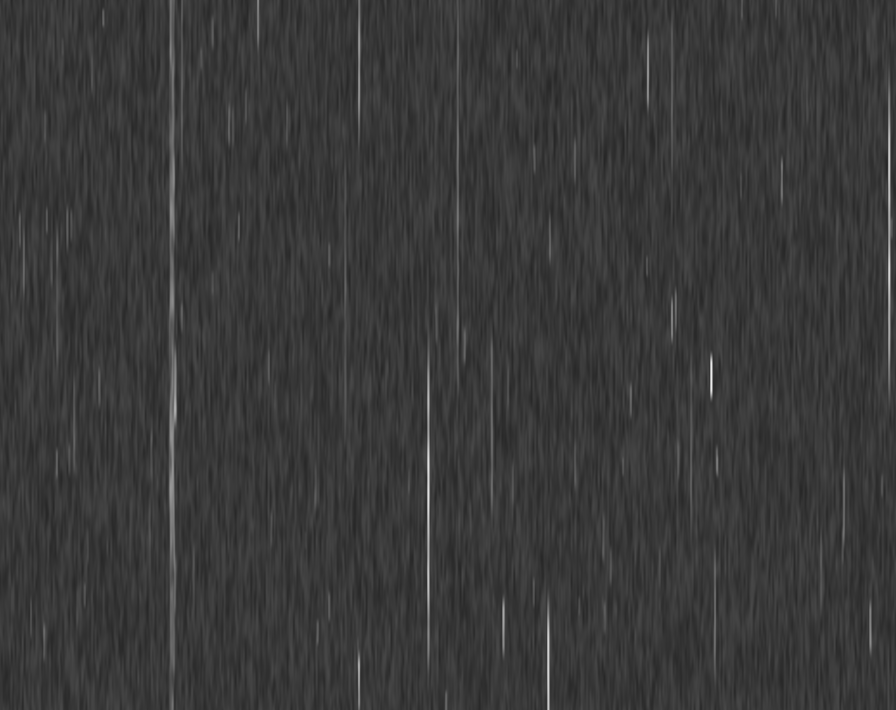
This texture is drawn by a WebGL 1 fragment shader. Its source:

```glsl
precision highp float;
// Dark brushed metal: fine vertical grain crossed by thin bright scratches.
// The grain is column noise stretched along y; scratches are tapered lines
// scattered by hashes, plus one broad worn band near the left.

uniform vec2 u_resolution;

float hash(vec2 p) {
    vec3 q = fract(vec3(p.xyx) * 0.1031);
    q += dot(q, q.yzx + 33.33);
    return fract((q.x + q.y) * q.z);
}

// Smooth noise along one column, with its own vertical offset
float columnNoise(float column, float y) {
    y += hash(vec2(column, 7.0)) * 50.0;
    float cell = floor(y);
    float f = smoothstep(0.0, 1.0, y - cell);
    return mix(hash(vec2(column, cell)), hash(vec2(column, cell + 1.0)), f);
}

// Grain blended between neighbouring columns
float grain(vec2 p) {
    float column = floor(p.x);
    return mix(columnNoise(column, p.y), columnNoise(column + 1.0, p.y), p.x - column);
}

// Thin vertical line, fading towards both ends
float scratch(vec2 p, vec2 center, float halfLength) {
    vec2 d = abs(p - center);
    float across = 1.0 - smoothstep(0.0004, 0.0026, d.x);
    float along = 1.0 - smoothstep(0.45, 1.0, d.y / halfLength);
    return across * along;
}

void main() {
    vec2 p = gl_FragCoord.xy / u_resolution.y;
    float aspect = u_resolution.x / u_resolution.y;

    // Brushed base
    float coarse = grain(p * vec2(370.0, 26.0) + 11.0);
    float fine = grain(p * vec2(410.0, 55.0) + 503.0);
    float shade = 0.219 + 0.092 * (coarse - 0.5) + 0.056 * (fine - 0.5);

    // Long scratches, the first few much longer
    float flicker = 0.65 + 0.7 * grain(p * vec2(90.0, 18.0) + 60.0);
    for (int i = 0; i < 30; i++) {
        float id = float(i);
        vec2 center = vec2(hash(vec2(id, 1.3)) * aspect, hash(vec2(id, 2.7)));
        float size = hash(vec2(id, 4.1));
        float halfLength = mix(0.035, 0.2, size * size) + 0.2 * step(id, 3.5);
        float strength = 0.1 + 0.75 * pow(hash(vec2(id, 5.9)), 3.0);
        shade += strength * flicker * scratch(p, center, halfLength);
    }

    // Short faint nicks
    for (int i = 0; i < 70; i++) {
        float id = float(i) + 100.0;
        vec2 center = vec2(hash(vec2(id, 1.3)) * aspect, hash(vec2(id, 2.7)));
        float halfLength = mix(0.015, 0.045, hash(vec2(id, 4.1)));
        float strength = mix(0.05, 0.16, hash(vec2(id, 5.9)));
        shade += strength * scratch(p, center, halfLength);
    }

    // Broad worn band
    float wobble = 0.0016 * (columnNoise(3.0, p.y * 14.0) - 0.5);
    float bandDistance = abs(p.x - 0.192 * aspect + wobble);
    float band = 1.0 - smoothstep(0.0018, 0.0052, bandDistance);
    float wear = 0.12 + 0.22 * columnNoise(5.0, p.y * 16.0) + 0.14 * (coarse - 0.5);
    shade += band * wear;

    gl_FragColor = vec4(vec3(clamp(shade, 0.0, 1.0)), 1.0);
}
```
